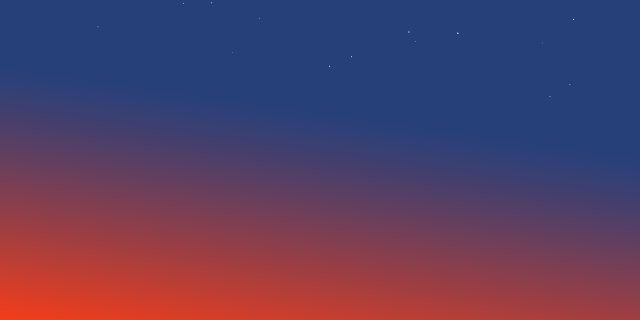
This background is drawn by a Shadertoy shader. Its source:

```glsl
// A dusk sky: deep blue falls through violet into an orange glow at lower left.
// A tilted ramp sets the colour; a hashed loop scatters a few faint stars
// in the clear blue above it. Lengths are in canvas heights.

const vec3 NIGHT_BLUE = vec3(0.15, 0.25, 0.48);
const vec3 GLOW_ORANGE = vec3(0.96, 0.24, 0.10);
const vec3 STAR_WHITE = vec3(0.88, 0.91, 0.96);

const float GLOW_TOP = 0.805;     // height where the glow begins at the left edge
const float GLOW_TILT = 0.143;    // drop of the glow per unit to the right
const float GLOW_CURVE = 1.2;     // above 1 softens the start of the glow

const int STAR_COUNT = 14;
const float STAR_SEED = 7.0;
const float STAR_MARGIN = 0.09;   // clear gap between stars and glow
const float STAR_RADIUS_MIN = 0.0012;
const float STAR_RADIUS_MAX = 0.0026;

float hash(float n) {
    return fract(sin(n * 12.9898) * 43758.5453);
}

float glowEdge(float x) {
    return GLOW_TOP - GLOW_TILT * x;
}

vec3 skyColor(vec2 p) {
    float depth = clamp((glowEdge(p.x) - p.y) / GLOW_TOP, 0.0, 1.0);
    return mix(NIGHT_BLUE, GLOW_ORANGE, pow(depth, GLOW_CURVE));
}

float starLight(vec2 p, float aspect, float pixel) {
    float light = 0.0;
    for (int i = 0; i < STAR_COUNT; i++) {
        float id = STAR_SEED + 4.0 * float(i);

        // The square root gathers the stars toward the right
        float x = aspect * sqrt(hash(id));
        float y = mix(glowEdge(x) + STAR_MARGIN, 1.0, hash(id + 1.0));
        float radius = mix(STAR_RADIUS_MIN, STAR_RADIUS_MAX, hash(id + 2.0));
        float brightness = mix(0.3, 0.9, hash(id + 3.0));

        float edge = length(p - vec2(x, y)) - radius;
        float disc = 1.0 - smoothstep(-0.5 * pixel, 0.5 * pixel, edge);
        light = max(light, brightness * disc);
    }
    return light;
}

void mainImage(out vec4 fragColor, in vec2 fragCoord) {
    float pixel = 1.0 / iResolution.y;
    float aspect = iResolution.x * pixel;
    vec2 p = fragCoord * pixel;

    vec3 color = mix(skyColor(p), STAR_WHITE, starLight(p, aspect, pixel));
    fragColor = vec4(color, 1.0);
}
```
